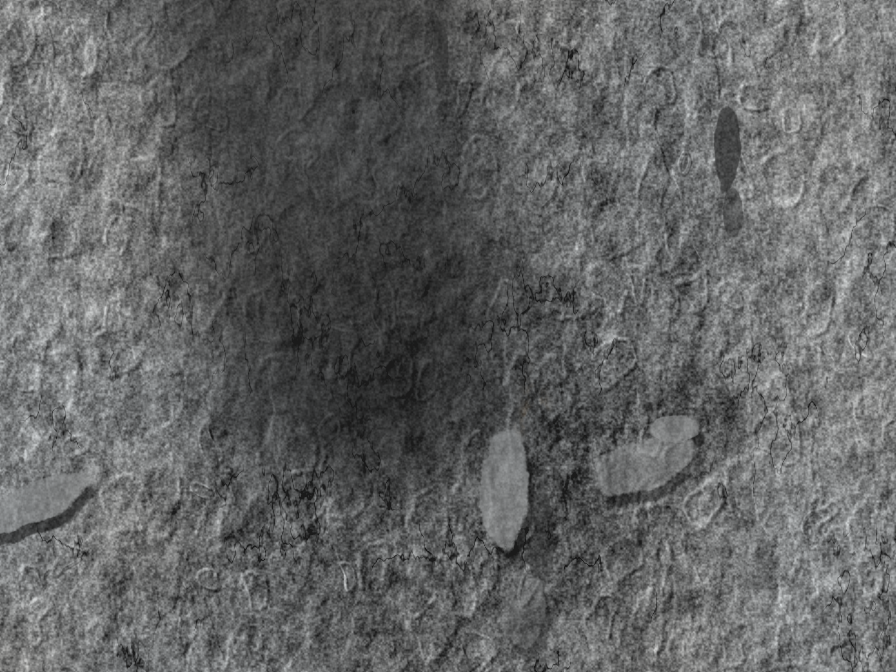
This texture is drawn by a Shadertoy shader. Its source:

```glsl
// Weathered grey bark-like stone with a broad dark stain, flaky scales and bare slabs.

float hash(vec2 p) {
    vec3 q = fract(vec3(p.xyx) * 0.1031);
    q += dot(q, q.yzx + 33.33);
    return fract((q.x + q.y) * q.z);
}

float noise(vec2 p) {
    vec2 i = floor(p), f = fract(p);
    f = f * f * (3.0 - 2.0 * f);
    return mix(mix(hash(i), hash(i + vec2(1, 0)), f.x),
               mix(hash(i + vec2(0, 1)), hash(i + vec2(1, 1)), f.x), f.y);
}

float fbm(vec2 p) {
    float sum = 0.0, amp = 0.5;
    for (int i = 0; i < 5; i++) {
        sum += amp * noise(p);
        p = mat2(1.6, 1.2, -1.2, 1.6) * p + 17.3;
        amp *= 0.55;
    }
    return sum / 1.05;
}

// Scattered upright oval scales with raised rims
float scales(vec2 p) {
    vec2 g = p * vec2(15.0, 10.0);
    vec2 cell = floor(g);
    float rims = 0.0;
    for (int y = -1; y <= 1; y++)
    for (int x = -1; x <= 1; x++) {
        vec2 id = cell + vec2(x, y) + 40.0;
        vec2 centre = id - 40.0 + 0.2 + 0.6 * vec2(hash(id), hash(id + 71.0));
        float radius = mix(0.18, 0.48, hash(id + 23.0));
        float d = length(g - centre) / radius;
        float rim = exp(-pow((d - 1.0) * 6.0, 2.0)) + 0.3 * smoothstep(1.0, 0.7, d);
        rims = max(rims, rim * step(0.4, hash(id + 11.0)));
    }
    return rims;
}

float height(vec2 p) {
    vec2 warp = vec2(noise(p * 28.0), noise(p * 28.0 + 50.0)) - 0.5;
    float rough = fbm(p * vec2(34.0, 23.0) + 5.0);
    float flakes = smoothstep(0.47, 0.53, fbm(p * vec2(21.0, 12.0) + 80.0));
    return rough + 0.16 * flakes + 0.2 * scales(p + warp * 0.035);
}

// Ragged tilted oval: 1 inside, 0 outside
float slab(vec2 p, vec2 centre, vec2 size, float tilt) {
    vec2 d = p - centre;
    d.y -= tilt * d.x;
    float edge = length(d / size) + 0.7 * (fbm(p * 22.0) - 0.5);
    return smoothstep(1.08, 0.92, edge);
}

float slabs(vec2 p) {
    float m = slab(p, vec2(0.752, 0.265), vec2(0.036, 0.09), 0.4);
    m = max(m, 0.75 * slab(p, vec2(0.955, 0.31), vec2(0.075, 0.038), 0.3));
    m = max(m, slab(p, vec2(1.0, 0.362), vec2(0.038, 0.02), 0.0));
    m = max(m, 0.5 * slab(p, vec2(0.78, 0.092), vec2(0.034, 0.052), 0.0));
    return max(m, slab(p, vec2(0.045, 0.25), vec2(0.095, 0.03), 0.4));
}

// Soft round falloff
float blob(vec2 p, vec2 centre, vec2 size) {
    vec2 d = (p - centre) / size;
    return exp(-dot(d, d));
}

void mainImage(out vec4 fragColor, in vec2 fragCoord) {
    vec2 p = fragCoord / iResolution.y;
    vec2 w = p + 0.1 * (vec2(fbm(p * 7.0), fbm(p * 7.0 + 31.0)) - 0.5);

    // Large stain running from the upper edge down past the middle
    vec2 top = vec2(0.45, 1.08), axis = vec2(0.09, -0.56);
    float along = clamp(dot(w - top, axis) / dot(axis, axis), 0.0, 1.0);
    float stain = smoothstep(0.36, 0.12, length(w - top - axis * along));

    // Broad light and shade
    float tone = 0.48 - 0.21 * stain;
    tone -= 0.06 * blob(w, vec2(0.62, 0.48), vec2(0.2, 0.25)) * stain;
    tone -= 0.11 * blob(w, vec2(0.58, 0.15), vec2(0.36, 0.24));
    tone -= 0.12 * blob(w, vec2(0.84, 0.28), vec2(0.09, 0.2));
    tone -= 0.10 * blob(w, vec2(1.05, 0.36), vec2(0.16, 0.05));
    tone -= 0.07 * blob(w, vec2(0.92, 0.6), vec2(0.16, 0.3));
    tone += 0.05 * blob(w, vec2(0.0, 0.55), vec2(0.13, 0.5));
    tone += 0.04 * blob(w, vec2(1.22, 0.6), vec2(0.14, 0.6));

    // Relief lit from the upper left, mottling and fine grain
    float contrast = mix(1.0, 0.42, stain);
    float h = height(p);
    float slope = h - height(p + vec2(-0.004, 0.004));
    float mottle = fbm(p * vec2(44.0, 30.0) + 9.0) - 0.5;
    float grain = noise(p * 240.0) + noise(p * 370.0 + 13.0) - 1.0;
    tone += contrast * (0.62 * slope + 0.32 * mottle + 0.17 * grain + 0.14 * (h - 0.65));

    // Short upright cracks
    float crack = abs(fbm(p * vec2(20.0, 9.0) + 140.0) - 0.5);
    float broken = smoothstep(0.5, 0.68, noise(p * 11.0 + 60.0));
    tone -= 0.2 * contrast * broken * smoothstep(0.022, 0.0, crack);

    // Hollows and the shadows below bare slabs
    float hollow = slab(p, vec2(1.082, 0.775), vec2(0.018, 0.065), 0.0);
    hollow = max(hollow, 0.7 * slab(p, vec2(1.09, 0.685), vec2(0.013, 0.04), 0.0));
    hollow = max(hollow, 0.8 * slab(p, vec2(0.655, 0.92), vec2(0.012, 0.055), -0.8));
    hollow = max(hollow, 0.6 * slab(p, vec2(0.805, 0.2), vec2(0.017, 0.08), 0.0));
    tone = mix(tone, 0.2 + 0.05 * grain, 0.75 * hollow);
    float bare = slabs(p);
    tone *= 1.0 - 0.5 * slabs(p + vec2(-0.008, 0.016)) * (1.0 - bare);
    tone = mix(tone, 0.53 + 0.2 * mottle + 0.2 * slope + 0.05 * grain, 0.85 * bare);

    // Near-neutral grey with a touch of rust
    vec3 colour = vec3(tone) * mix(vec3(1.0, 1.0, 0.99), vec3(0.98, 1.0, 1.01), noise(p * 5.0));
    float rust = blob(w, vec2(0.8, 0.4), vec2(0.016, 0.03)) * smoothstep(-0.1, 0.1, mottle);
    colour += rust * vec3(0.09, 0.04, -0.02);
    fragColor = vec4(clamp(colour, 0.1, 0.9), 1.0);
}
```
